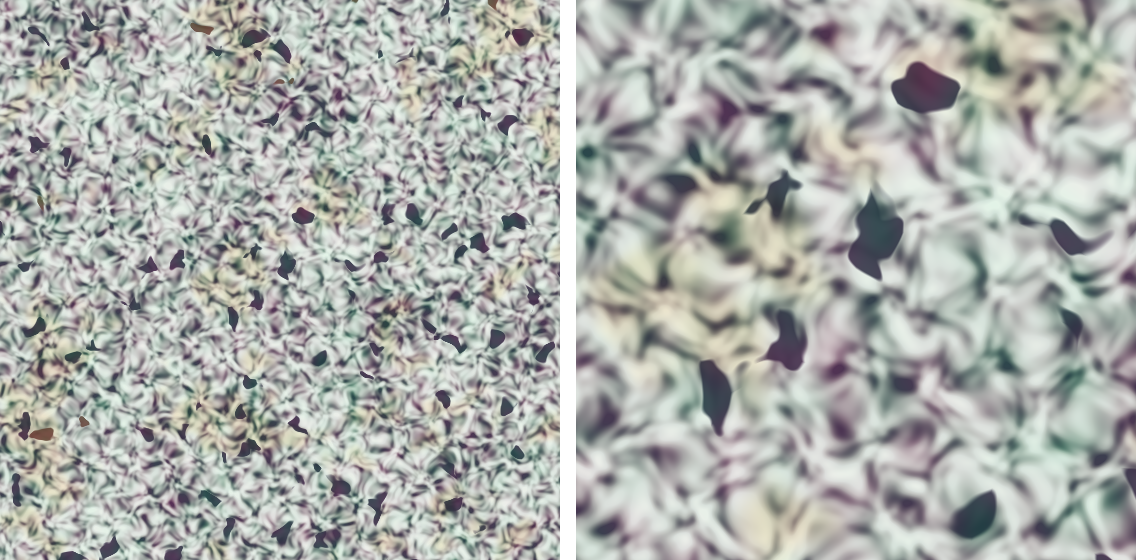
Left, the full canvas; right, a detail of the centre.
Reproduce this texture procedurally as a WebGL 2 fragment shader.

```glsl
#version 300 es
precision highp float;
// Pale speckled granite with fine grey grains, dark mica flakes and faint warm stains.

uniform vec2 u_resolution;
out vec4 fragColor;

const float FLAKE_CELLS = 14.0;
const float FLAKE_SHARE = 0.42;
const float GRAIN_SPREAD = 0.29;

float hash(vec2 p) {
    return fract(sin(dot(p, vec2(127.1, 311.7))) * 43758.5);
}

mat2 rotation(float angle) {
    float c = cos(angle), s = sin(angle);
    return mat2(c, s, -s, c);
}

// Slope contribution of one lattice corner
float corner(vec2 cell, vec2 offset) {
    float angle = 6.2832 * hash(cell);
    return dot(vec2(cos(angle), sin(angle)), offset);
}

float gradientNoise(vec2 p) {
    vec2 i = floor(p), f = fract(p);
    vec2 w = f * f * f * (f * (f * 6.0 - 15.0) + 10.0);
    vec2 e = vec2(1.0, 0.0);
    float low = mix(corner(i, f), corner(i + e.xy, f - e.xy), w.x);
    float high = mix(corner(i + e.yx, f - e.yx), corner(i + e.xx, f - e.xx), w.x);
    return mix(low, high, w.y);
}

float ramp(float start, float end, float x) {
    return clamp((x - start) / (end - start), 0.0, 1.0);
}

// Bend the plane so that grains stretch in varied directions
vec2 warp(vec2 p) {
    vec2 bend = vec2(gradientNoise(p * 27.0 + 3.7), gradientNoise(p * 27.0 + 41.3));
    return p + 0.016 * bend;
}

// Grain height with a spread of about one
float grainHeight(vec2 p) {
    float coarse = gradientNoise(rotation(0.6) * p * vec2(50.0, 56.0) + 11.0);
    float fine = gradientNoise(rotation(2.1) * p * 92.0 + 57.0);
    float cloud = gradientNoise(p * 8.0 + 23.0);
    return (coarse + 0.75 * fine + 0.4 * cloud) / GRAIN_SPREAD;
}

vec3 grainColor(float height) {
    vec3 c = mix(vec3(0.24, 0.24, 0.31), vec3(0.37, 0.38, 0.41), ramp(-2.3, -1.65, height));
    c = mix(c, vec3(0.50, 0.51, 0.52), ramp(-1.65, -1.1, height));
    c = mix(c, vec3(0.63, 0.65, 0.64), ramp(-1.1, -0.55, height));
    c = mix(c, vec3(0.75, 0.77, 0.75), ramp(-0.55, 0.17, height));
    c = mix(c, vec3(0.85, 0.88, 0.86), ramp(0.17, 1.1, height));
    return mix(c, vec3(0.91, 0.94, 0.91), ramp(1.1, 2.4, height));
}

// Rounded triangle, stretched along its own x axis
float flakeDistance(vec2 p, float radius, float stretch) {
    p *= vec2(1.0 / stretch, sqrt(stretch));
    float triangle = max(abs(p.x) * 0.87 + p.y * 0.5, -p.y);
    return mix(length(p), triangle * 1.3, 0.5) - radius;
}

// Scatter mica flakes over a jittered grid
vec3 addFlakes(vec3 color, vec2 p, float wobble) {
    vec2 home = floor(p * FLAKE_CELLS);
    for (int y = -1; y <= 1; y++) {
        for (int x = -1; x <= 1; x++) {
            vec2 cell = home + vec2(x, y);
            if (hash(cell + 5.3) > FLAKE_SHARE) continue;
            vec2 jitter = vec2(hash(cell + 17.1), hash(cell + 31.9));
            vec2 local = rotation(6.2832 * hash(cell + 47.7)) * (p - (cell + jitter) / FLAKE_CELLS);
            float radius = mix(0.006, 0.015, hash(cell + 61.3));
            float stretch = mix(1.0, 1.9, hash(cell + 73.9));
            float d = flakeDistance(local, radius, stretch) + wobble;
            float rust = step(0.95, hash(cell + 89.1));
            vec3 mica = mix(vec3(0.21, 0.20, 0.28), vec3(0.40, 0.29, 0.25), rust);
            color = mix(color, mica, 0.9 * (1.0 - smoothstep(-0.002, 0.002, d)));
        }
    }
    return color;
}

// Shift hue between violet and green, with broad warm patches
vec3 tint(vec3 color, vec2 p) {
    float hue = gradientNoise(p * 34.0 + 71.0) + 0.5 * gradientNoise(p * 9.0 + 83.0);
    float stain = gradientNoise(p * 6.0 + 97.0) + 0.6 * gradientNoise(p * 21.0 + 13.0);
    float shade = 1.0 - 0.7 * ramp(0.45, 0.9, color.g);
    color += hue * shade * vec3(0.13, -0.07, 0.03);
    return color * mix(vec3(1.0), vec3(1.0, 0.95, 0.87), smoothstep(0.1, 0.45, stain));
}

void main() {
    vec2 p = gl_FragCoord.xy / min(u_resolution.x, u_resolution.y);
    vec2 bent = warp(p);
    vec3 color = grainColor(grainHeight(bent));
    float wobble = 0.014 * gradientNoise(bent * 64.0 + 29.0);
    color = addFlakes(color, bent, wobble);
    fragColor = vec4(clamp(tint(color, p), 0.0, 1.0), 1.0);
}
```
